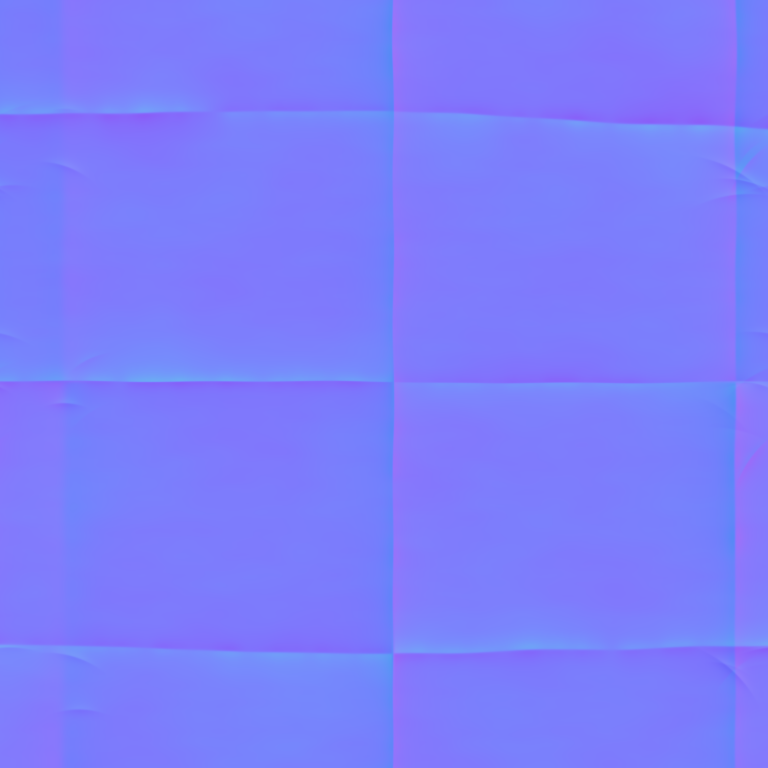
Give the GLSL for this texture map, as a Shadertoy shader.

```glsl
// Tangent-space normal map of a paper sheet with crossing fold lines and small wrinkles.

const vec2  BASE_TILT    = vec2(-0.020, -0.022); // overall lean of the sheet
const float BLUE_LEVEL   = 0.99;
const float CROSS_TILT   = 0.34;   // how far a slope leaks into the other axis
const float LIT_GAIN     = 1.35;   // extra steepness on the upper left flanks
const float CORE_WIDTH   = 0.007;  // sharp part of a fold
const float FLANK_WIDTH  = 0.042;  // soft part of a fold
const float CREASE_EDGE  = 0.0012; // rounding of the fold tip
const float WOBBLE       = 0.004;
const float WEAR         = 1.3;    // uneven strength along a fold
const float WAVE_AMOUNT  = 0.085;
const float GRAIN_AMOUNT = 0.026;
const int   WRINKLES     = 30;
const float WRINKLE_TILT = 0.36;

const vec2 CENTRE   = vec2(0.512, 0.503); // main crossing
const float TOP_ROW    = 0.856;
const float BOTTOM_ROW = 0.148;
const float RIGHT_COL  = 0.958;
const float LEFT_COL   = 0.082;

float hash1(float n) {
    return fract(sin(n * 91.345) * 4375.85);
}

vec2 gradientAt(vec2 cell, vec2 period) {
    cell = mod(cell, period);
    float angle = 6.28318 * fract(sin(dot(cell, vec2(127.1, 311.7))) * 4375.85);
    return vec2(cos(angle), sin(angle));
}

// Gradient noise that repeats after "period" cells.
float noise(vec2 p, vec2 period) {
    vec2 i = floor(p), f = fract(p);
    vec2 u = f * f * f * (f * (f * 6.0 - 15.0) + 10.0);
    vec2 e = vec2(1.0, 0.0);
    float a = dot(gradientAt(i, period), f);
    float b = dot(gradientAt(i + e.xy, period), f - e.xy);
    float c = dot(gradientAt(i + e.yx, period), f - e.yx);
    float d = dot(gradientAt(i + e.xx, period), f - e.xx);
    return mix(mix(a, b, u.x), mix(c, d, u.x), u.y);
}

float wavyNoise(vec2 uv, vec2 cells) {
    return noise(uv * cells, cells) + 0.5 * noise(uv * cells * 2.0 + 0.37, cells * 2.0);
}

vec2 wrapped(vec2 d) {
    return fract(d + 0.5) - 0.5;
}

float softSign(float d, float edge) {
    return d * inversesqrt(d * d + edge * edge);
}

// Strength along a fold, given in four sections with a break at the crossing.
float sectioned(vec4 s, float t, float crossing) {
    float before = mix(s.x, s.y, smoothstep(0.22, 0.32, t));
    float after  = mix(s.z, s.w, smoothstep(0.62, 0.92, t));
    return mix(before, after, smoothstep(-0.004, 0.004, t - crossing));
}

// Slope across one fold: positive strength is a ridge, negative a valley.
float fold(float d, float along, vec4 strength, float crossing, float soften, float seed) {
    d += WOBBLE * noise(vec2(along * 8.0, seed), vec2(8.0, 64.0));
    d = wrapped(vec2(d)).x;
    float edge = max(CREASE_EDGE, 0.6 / iResolution.y) + soften;
    float core  = 0.62 * exp(-abs(d) / (CORE_WIDTH + soften));
    float flank = 0.38 * exp(-abs(d) / FLANK_WIDTH);
    float coreWear  = max(0.25, 1.0 + WEAR * wavyNoise(vec2(along, seed / 16.0), vec2(22.0, 16.0)));
    float flankWear = max(0.30, 1.0 + WEAR * noise(vec2(along * 7.0, seed), vec2(7.0, 16.0)));
    return sectioned(strength, along, crossing) * softSign(d, edge)
         * (core * coreWear + flank * flankWear);
}

// Short creases gathered round the crossings near the side edges.
vec2 wrinkleSlope(vec2 uv) {
    vec2 slope = vec2(0.0);
    for (int i = 0; i < WRINKLES; i++) {
        float n = float(i) * 5.0 + 1.0;
        float row = i % 3 == 0 ? CENTRE.y - 0.02 : (i % 3 == 1 ? TOP_ROW - 0.03 : BOTTOM_ROW);
        float column = i % 4 == 3 ? LEFT_COL + 0.03 : RIGHT_COL + 0.02;
        vec2 spot = vec2(column + 0.07 * (hash1(n) - 0.5), row + 0.17 * (hash1(n + 1.0) - 0.5));
        float angle = 2.0 * (hash1(n + 2.0) - 0.5);
        vec2 dir = vec2(cos(angle), sin(angle)), across = vec2(-dir.y, dir.x);
        vec2 p = wrapped(uv - spot);
        float reach = mix(0.014, 0.034, hash1(n + 3.0));
        float t = dot(p, dir) / reach;
        float d = dot(p, across) + 0.10 * reach * t * t;
        float fade = exp(-t * t - abs(d) / 0.006);
        slope += across * WRINKLE_TILT * (hash1(n + 4.0) - 0.3) * softSign(d, 0.0018) * fade;
    }
    return slope;
}

void mainImage(out vec4 fragColor, in vec2 fragCoord) {
    vec2 uv = fragCoord / iResolution.xy;
    vec2 d = uv - CENTRE;

    // Rows lean differently on either side of the central fold.
    float topRow    = TOP_ROW + d.x * (d.x < 0.0 ? 0.010 : -0.050);
    float bottomRow = BOTTOM_ROW + d.x * (d.x < 0.0 ? -0.026 : 0.024);

    vec2 creases = vec2(0.0);
    creases.x += fold(d.x, uv.y, vec4(0.23), CENTRE.y, 0.0, 1.3);
    creases.x += fold(uv.x - RIGHT_COL, uv.y, vec4(0.16, 0.28, -0.20, -0.24), CENTRE.y, 0.001, 4.7);
    creases.x += fold(uv.x - LEFT_COL, uv.y, vec4(-0.13, -0.17, 0.14, 0.10), CENTRE.y, 0.012, 7.4);
    creases.y += fold(d.y, uv.x, vec4(0.25, 0.23, -0.15, -0.12), CENTRE.x, 0.0, 2.6);
    creases.y += fold(uv.y - topRow, uv.x, vec4(0.27, -0.15, -0.17, -0.28), CENTRE.x, 0.001, 5.2);
    creases.y += fold(uv.y - bottomRow, uv.x, vec4(-0.16, -0.19, 0.23, 0.18), CENTRE.x, 0.001, 9.8);
    creases += (LIT_GAIN - 1.0) * vec2(min(creases.x, 0.0), max(creases.y, 0.0));
    creases -= CROSS_TILT * creases.yx;

    // Gentle undulation and fine fibres.
    float wave  = wavyNoise(uv, vec2(4.0, 5.0));
    float grain = wavyNoise(uv, vec2(12.0, 34.0));
    vec2 surface = WAVE_AMOUNT * wave * vec2(0.8, -1.0) + GRAIN_AMOUNT * grain * vec2(-0.4, 1.0);

    vec2 slope = BASE_TILT + creases + surface + wrinkleSlope(uv);
    vec3 normal = normalize(vec3(slope, 1.0));
    fragColor = vec4((normal * 0.5 + 0.5) * vec3(1.0, 1.0, BLUE_LEVEL), 1.0);
}
```
